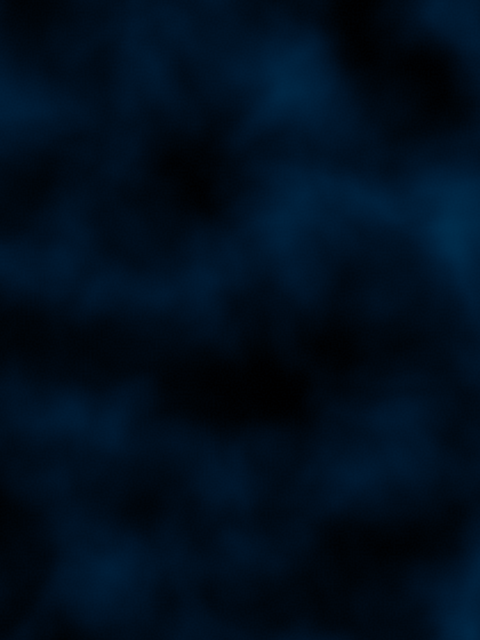
This texture is drawn by a Shadertoy shader. Its source:

```glsl
#define CLOUD_SCALE 3.1
#define OCTAVES 4
#define OCTAVE_GAIN 0.42
#define WARP 0.16
#define CONTRAST 3.8
#define SEED vec2(17.3, 41.8)
#define MID_GLOW 0.056
#define GLOW_RANGE 0.035
#define GRAIN_SCALE 210.0
#define GRAIN_GLOW 0.012

// Random unit gradient for a lattice corner
vec2 cornerGradient(vec2 cell) {
    float angle = 6.2831853 * fract(sin(dot(cell, vec2(127.1, 311.7))) * 43758.5453);
    return vec2(cos(angle), sin(angle));
}

float gradientNoise(vec2 p) {
    vec2 cell = floor(p);
    vec2 f = p - cell;
    vec2 w = f * f * f * (f * (f * 6.0 - 15.0) + 10.0);
    vec2 e = vec2(1.0, 0.0);
    float a = dot(cornerGradient(cell), f);
    float b = dot(cornerGradient(cell + e.xy), f - e.xy);
    float c = dot(cornerGradient(cell + e.yx), f - e.yx);
    float d = dot(cornerGradient(cell + e.xx), f - e.xx);
    return mix(mix(a, b, w.x), mix(c, d, w.x), w.y);
}

// Octaves are rotated so that the lattice does not show
float clouds(vec2 p) {
    mat2 turn = mat2(0.8, 0.6, -0.6, 0.8);
    float sum = 0.0;
    float amplitude = 1.0;
    for (int i = 0; i < OCTAVES; i++) {
        sum += amplitude * gradientNoise(p);
        p = turn * p * 2.0 + SEED;
        amplitude *= OCTAVE_GAIN;
    }
    return sum;
}

// Near-black navy rising to deep blue
vec3 nightBlue(float density, float grain) {
    float glow = MID_GLOW + GLOW_RANGE * density + 0.003 * density * density;
    glow = 0.5 * (glow + sqrt(glow * glow + 0.0001));
    glow = max(glow + grain, 0.0);
    return vec3(0.0, glow, glow * (2.25 - 3.2 * glow));
}

void mainImage(out vec4 fragColor, in vec2 fragCoord) {
    vec2 uv = fragCoord / iResolution.x;
    vec2 p = CLOUD_SCALE * uv + SEED;

    // Gentle bending of the cloud banks
    vec2 bend = vec2(gradientNoise(p * 1.3 + 5.2), gradientNoise(p * 1.3 + 19.7));
    float density = CONTRAST * clouds(p + WARP * bend);

    // Faint grain over the smooth banks
    float grain = GRAIN_GLOW * gradientNoise(uv * GRAIN_SCALE);

    fragColor = vec4(nightBlue(density, grain), 1.0);
}
```
